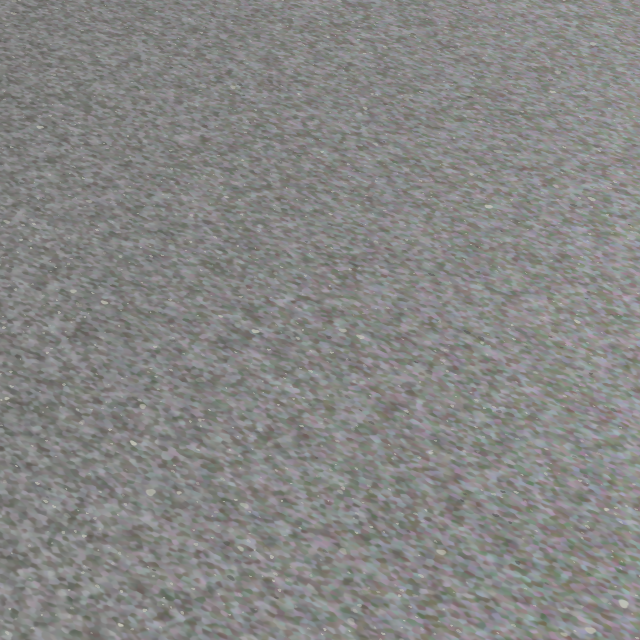
Write a WebGL 2 fragment shader that draws this texture.

```glsl
#version 300 es
precision highp float;
// Worn asphalt seen at a slant: soft cellular grains in two sizes, stretched
// along one slanted direction and shrinking with distance, with scattered
// pale chips and dark pits over a slow change of grey.

#define HORIZON 2.6        // height of the vanishing line, in canvas heights
#define SLANT 0.45         // downward tilt of the grains, in radians
#define FINE_CELLS vec2(95.0, 180.0)
#define COARSE_CELLS vec2(48.0, 84.0)
#define FINE_CONTRAST 0.21
#define COARSE_CONTRAST 0.12
#define TINT_LEFT 0.045    // colour speckle at the left edge
#define TINT_RIGHT 0.13    // colour speckle at the right edge
#define CHIP_COLOR vec3(0.78, 0.78, 0.73)
#define PIT_COLOR vec3(0.34, 0.34, 0.34)

uniform vec2 u_resolution;
out vec4 fragColor;

vec3 hash3(vec2 p) {
    vec3 q = fract(p.xyx * vec3(0.1031, 0.1030, 0.0973));
    q += dot(q, q.yxz + 33.33);
    return fract((q.xxy + q.yzz) * q.zyx);
}

// Cellular noise with blended borders: one random colour per grain, -0.5 to 0.5
vec3 softGrains(vec2 p) {
    vec2 cell = floor(p);
    vec3 sum = vec3(0.0);
    float total = 0.0;
    for (int j = -1; j <= 1; j++) {
        for (int i = -1; i <= 1; i++) {
            vec2 id = cell + vec2(i, j);
            vec2 away = id + hash3(id).xy - p;
            float weight = exp(-5.0 * dot(away, away));
            sum += weight * hash3(id + 57.0);
            total += weight;
        }
    }
    return sum / total - 0.5;
}

// Uneven rounded chips in a share of the cells: x is coverage, y a random value
vec2 scatteredChips(vec2 p, float share) {
    vec2 id = floor(p);
    vec3 place = hash3(id + 11.0);
    vec3 look = hash3(id + 83.0);
    vec2 away = fract(p) - mix(vec2(0.32), vec2(0.68), place.xy);
    float angle = atan(away.y, away.x);
    float radius = mix(0.10, 0.24, look.x * look.x);
    radius *= 1.0 + 0.16 * sin(2.0 * angle + 6.28 * look.y)
                  + 0.10 * sin(3.0 * angle + 6.28 * look.z);
    float cover = 1.0 - smoothstep(-0.05, 0.06, length(away) - radius);
    return vec2(cover * step(place.z, share), look.z);
}

// Broad unevenness from layered sines
float patches(vec2 p) {
    return 0.5 * sin(5.0 * p.x + 3.0 * p.y + 1.2 * sin(4.0 * p.y))
         + 0.3 * sin(9.0 * p.y - 6.0 * p.x + 2.0)
         + 0.2 * sin(17.0 * p.x + 13.0 * p.y);
}

void main() {
    vec2 uv = gl_FragCoord.xy / u_resolution;

    // Ground plane in perspective, turned to the grain direction
    float closeness = HORIZON / (HORIZON - uv.y);
    vec2 ground = vec2(uv.x - 0.5, HORIZON) * closeness;
    float c = cos(SLANT), s = sin(SLANT);
    vec2 along = vec2(c * ground.x - s * ground.y, s * ground.x + c * ground.y);

    // Slow change of grey, lighter toward the right
    float grey = 0.503 + 0.045 * uv.x + 0.03 * uv.y * (uv.x - 0.5);
    grey += 0.010 * patches(uv);
    vec3 color = grey * vec3(1.0, 1.0, 0.99);

    // Grains: shared brightness plus a weaker tint
    vec3 fine = softGrains(along * FINE_CELLS);
    vec3 coarse = softGrains(along * COARSE_CELLS + 31.0);
    float fade = mix(1.0, 0.72, uv.y);
    color += fade * (FINE_CONTRAST * fine.x + COARSE_CONTRAST * coarse.x);
    vec3 tint = fine.yzx - dot(fine, vec3(1.0 / 3.0));
    color += fade * mix(TINT_LEFT, TINT_RIGHT, uv.x) * tint;

    // Small flecks, then fewer larger chips
    vec2 fleck = scatteredChips(along * vec2(56.0, 90.0), 0.11);
    color = mix(color, CHIP_COLOR, fleck.x * mix(0.25, 0.75, fleck.y) * fade);
    vec2 chip = scatteredChips(along * vec2(27.0, 42.0) + 19.0, 0.07);
    color = mix(color, CHIP_COLOR, chip.x * mix(0.2, 0.95, chip.y * chip.y) * fade);

    // Dark pits
    vec2 pit = scatteredChips(along * vec2(34.0, 66.0) + 71.0, 0.035);
    color = mix(color, PIT_COLOR, pit.x * mix(0.2, 0.75, pit.y) * fade);

    fragColor = vec4(clamp(color, 0.0, 1.0), 1.0);
}
```
